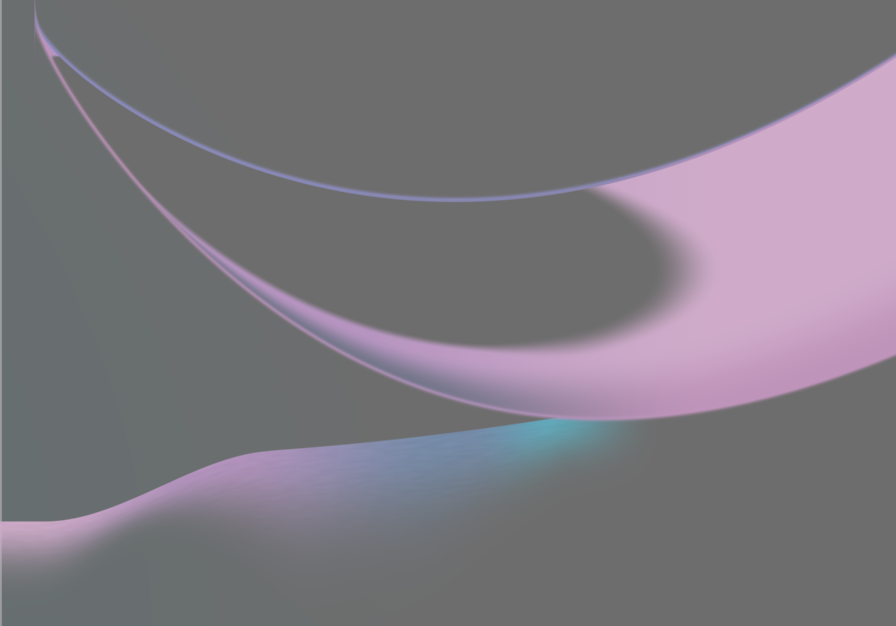
Write a WebGL 2 fragment shader that draws this background.

```glsl
#version 300 es
precision highp float;
// Silky pink and lavender ribbons sweeping over a plain grey ground.
// Each edge is a height curve over x; signed distances to the curves
// mask the layers, and soft falloffs inside them give the sheen.

uniform vec2 u_resolution;
out vec4 outColor;

const vec2 TIP = vec2(0.039, 0.978);
const vec3 GREY = vec3(0.430, 0.428, 0.428);
const vec3 COOL_GREY = vec3(0.405, 0.432, 0.435);
const vec3 SLATE = vec3(0.45, 0.46, 0.54);
const vec3 PERIWINKLE = vec3(0.54, 0.54, 0.73);
const vec3 LILAC = vec3(0.71, 0.58, 0.75);
const vec3 ROSE = vec3(0.75, 0.58, 0.73);
const vec3 PINK = vec3(0.81, 0.67, 0.79);
const vec3 BLUE = vec3(0.46, 0.55, 0.67);
const vec3 CYAN = vec3(0.37, 0.68, 0.75);

// Gradient noise
vec2 hashGradient(vec2 cell) {
    float angle = 6.2832 * fract(sin(dot(cell, vec2(127.1, 311.7))) * 43758.5);
    return vec2(cos(angle), sin(angle));
}

float gradientNoise(vec2 p) {
    vec2 i = floor(p), f = fract(p);
    vec2 u = f * f * (3.0 - 2.0 * f);
    vec2 e = vec2(0.0, 1.0);
    float low = mix(dot(hashGradient(i), f), dot(hashGradient(i + e.yx), f - e.yx), u.x);
    float high = mix(dot(hashGradient(i + e.xy), f - e.xy), dot(hashGradient(i + e.yy), f - e.yy), u.x);
    return mix(low, high, u.y);
}

float cover(float d, float width) { return smoothstep(-width, width, d); }

float bell(float d, float width) { return exp(-d * d / (width * width)); }

// Curve leaving the tip steeply, then flattening and rising
float arcHeight(float t, vec4 k) {
    return TIP.y + k.x * sqrt(t) + t * (k.y + t * (k.z + t * k.w));
}

// Distance above the arc, corrected for its slope
float arcDistance(float y, float t, vec4 k, float aspect) {
    float slope = 0.5 * k.x / sqrt(t) + k.y + t * (2.0 * k.z + 3.0 * t * k.w);
    return (y - arcHeight(t, k)) / length(vec2(1.0, slope / aspect));
}

float smoothMin(float a, float b, float k) {
    float h = max(k - abs(a - b), 0.0) / k;
    return min(a, b) - h * h * k * 0.25;
}

// Lower edge of the upper ribbon
float foldHeight(float x) {
    float q = x - 0.65;
    return 0.649 + 0.6 * q * q - 3.3 * pow(max(q, 0.0), 4.0);
}

float waveHeight(float x) {
    float d = max(x - 0.3, 0.0);
    return 0.167 + 0.113 * smoothstep(0.05, 0.31, x) + d * (0.1 + 0.2 * d);
}

// Glow hanging below the wave crest
vec3 waveLayer(vec3 base, vec2 p, float crest, float px) {
    float depth = crest - p.y;
    vec3 tint = mix(PINK, LILAC, smoothstep(0.02, 0.22, p.x));
    tint = mix(tint, BLUE, smoothstep(0.25, 0.5, p.x));
    tint = mix(tint, CYAN, smoothstep(0.52, 0.63, p.x));
    float reach = mix(0.06, 0.035, smoothstep(0.03, 0.15, p.x));
    reach = mix(reach, 0.12, smoothstep(0.15, 0.36, p.x));
    reach = mix(reach, 0.055, smoothstep(0.45, 0.66, p.x));
    float glow = bell(depth, reach) * cover(depth, px) * (1.0 - smoothstep(0.6, 0.74, p.x));
    float grain = gradientNoise(vec2(p.x * 45.0, depth * 190.0));
    return mix(base, tint + 0.02 * grain, 0.95 * glow);
}

// Lower ribbon: hollow on the left, curling into a broad pink sheet
vec3 sheetLayer(vec2 p, float bottom) {
    float gap = 0.24 * max(p.x - 0.155, 0.0);
    float curl = 0.765 - 6.0 * pow(p.y - 0.569, 2.0) - p.x;
    float hollow = smoothMin(p.y - bottom - gap, curl, 0.04);
    float softness = mix(0.007, 0.042, smoothstep(0.5, 0.8, p.x));
    float across = clamp((p.y - bottom) / max(gap, 0.002), 0.0, 1.0);
    vec3 shade = mix(SLATE, ROSE, smoothstep(0.45, 0.8, p.x));
    vec3 lit = mix(LILAC, PINK, smoothstep(0.35, 0.8, p.x));
    vec3 silk = mix(shade, lit, smoothstep(0.05, 0.8, across));
    return mix(silk, GREY, cover(hollow, softness));
}

// Upper ribbon: lit along its top edge, grey pocket, pink lower rim
vec3 upperLayer(vec2 p, float top, float fold) {
    vec3 tint = mix(PERIWINKLE, LILAC, smoothstep(0.5, 0.88, p.x));
    tint = mix(mix(GREY, PERIWINKLE, 0.7), tint, smoothstep(0.0, 0.035, top - p.y + 0.03 * (1.0 - p.x)));
    vec3 color = mix(tint, GREY, smoothstep(0.055, 0.16, top - p.y));
    float lip = p.y - fold - 0.016 * smoothstep(0.8, 0.95, p.x);
    return mix(color, ROSE, bell(max(lip, 0.0), 0.016) * smoothstep(0.62, 0.85, p.x));
}

void main() {
    vec2 p = gl_FragCoord.xy / u_resolution;
    float aspect = u_resolution.x / u_resolution.y;
    float px = 1.0 / u_resolution.y;
    float t = max((p.x - TIP.x) / (1.0 - TIP.x), 0.0001);
    vec4 topArc = vec4(-0.2696, -0.6407, 0.879, -0.0337);
    vec4 lowArc = vec4(-0.3328, -1.4969, 1.628, -0.3413);
    float top = arcHeight(t, topArc), bottom = arcHeight(t, lowArc);
    float topDist = arcDistance(p.y, t, topArc, aspect);
    float lowDist = arcDistance(p.y, t, lowArc, aspect);
    float afterTip = cover(p.x - TIP.x, px);

    // Ground and wave
    vec3 color = mix(COOL_GREY, GREY, smoothstep(0.0, 0.6, p.x + 0.3 * p.y * p.y));
    color = mix(color, vec3(0.62), 1.0 - smoothstep(0.001, 0.003, p.x));
    color = waveLayer(color, p, min(waveHeight(p.x), bottom), px);

    // Ribbons between the two arcs
    float fold = max(foldHeight(p.x), top - 0.005);
    vec3 ribbons = mix(sheetLayer(p, bottom), upperLayer(p, top, fold), cover(p.y - fold, px));
    color = mix(color, ribbons, cover(-topDist, px) * cover(lowDist, px) * afterTip);

    // Fine bright rims
    vec3 rim = mix(ROSE, LILAC, bell(p.x - 0.5, 0.2));
    color = mix(color, rim, 0.75 * bell(lowDist, 0.0035) * afterTip);
    color = mix(color, PERIWINKLE, 0.6 * bell(topDist, 0.003) * afterTip);
    outColor = vec4(color, 1.0);
}
```
